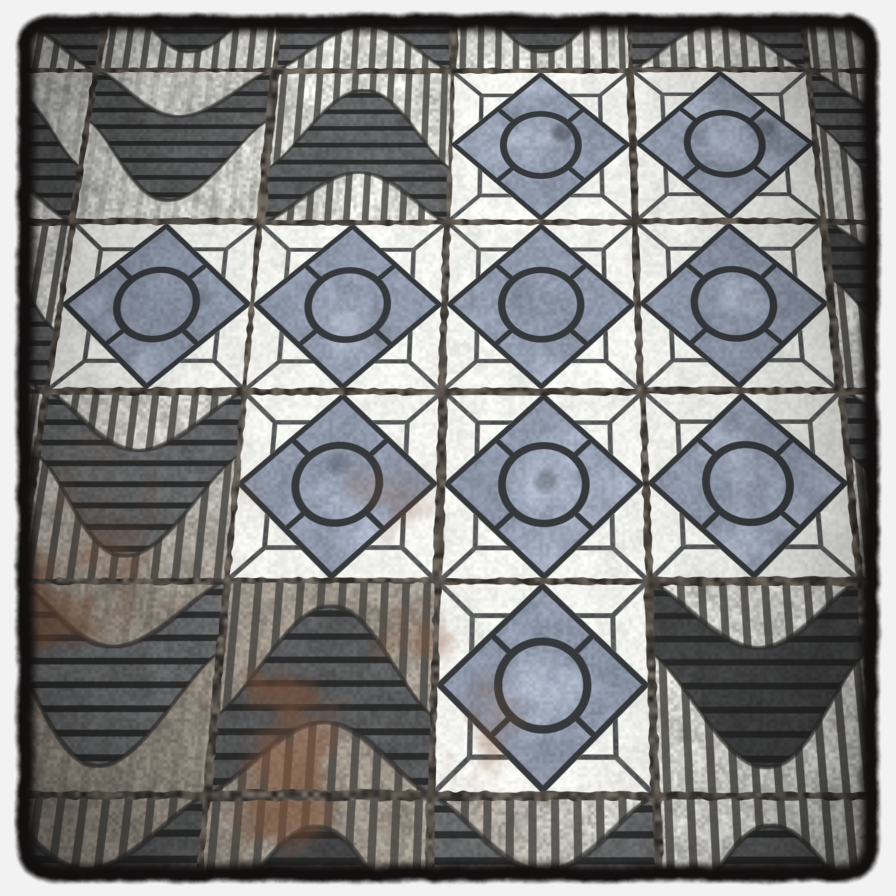
Give the GLSL for this pattern, as a WebGL 1 fragment shader.

```glsl
precision highp float;
uniform vec2 u_resolution;

float hash(vec2 p) {
  p = fract(p * vec2(0.1031, 0.1137));
  p += dot(p, p.yx + 33.33);
  return fract((p.x + p.y) * p.x * 17.0);
}

float noise(vec2 p) {
  vec2 i = floor(p), f = fract(p);
  f = f * f * (3.0 - 2.0 * f);
  return mix(mix(hash(i), hash(i + vec2(1, 0)), f.x),
             mix(hash(i + vec2(0, 1)), hash(i + vec2(1, 1)), f.x), f.y);
}

float fbm(vec2 p) {
  float sum = 0.0, amp = 0.53;
  for (int i = 0; i < 4; i++) {
    sum += amp * noise(p);
    p = p * 2.1 + 7.3;
    amp *= 0.5;
  }
  return sum;
}

float fill(float d, float aa) { return smoothstep(-aa, aa, -d); }

float segment(vec2 p, vec2 a, vec2 b) {
  vec2 d = b - a;
  return length(p - a - d * clamp(dot(p - a, d) / dot(d, d), 0.0, 1.0));
}

float roundBox(vec2 p, vec2 size, float r) {
  vec2 q = abs(p) - size + r;
  return length(max(q, 0.0)) + min(max(q.x, q.y), 0.0) - r;
}

float stripes(float x, float count, float width, float aa) {
  float d = abs(fract(x * count) - 0.5) / count;
  return fill(d - 0.5 * width / count, aa);
}

// Ground plane: x is the column, y the row counted downward, z the tile width
vec3 groundPlane(vec2 p) {
  float depth = p.y - 0.085;
  float width = 0.199 + 0.064 * depth;
  float col = 3.0 + (p.x - 0.505 + 0.03 * depth) / width;
  float row = 1.04 + 3.84 * (1.0 / 0.199 - 1.0 / width);
  return vec3(col, row, width);
}

// Stepped cluster of diamond tiles
bool isDiamond(vec2 id) {
  float first = id.y == 2.0 ? 1.0 : (id.y == 3.0 ? 2.0 : 3.0);
  float last = id.y == 4.0 ? 3.0 : 4.0;
  return id.y >= 1.0 && id.y <= 4.0 && id.x >= first && id.x <= last;
}

vec3 diamondTile(vec2 p, vec2 id, float grain, float aa) {
  vec2 a = abs(p);
  float diamond = (a.x + a.y - 0.475) * 0.707;
  vec3 white = vec3(0.90, 0.90, 0.885) * (0.9 + 0.2 * grain);
  vec3 blue = vec3(0.53, 0.565, 0.63) * (0.82 + 0.34 * grain);
  blue += 0.13 * smoothstep(0.5, 0.8, fbm(p * 2.5 + id * 9.0));
  // One soft stain per tile
  vec2 spot = vec2(hash(id + 3.0), hash(id + 8.0)) * 0.5 - 0.25;
  blue *= 1.0 - 0.3 * hash(id) * smoothstep(0.08, 0.03, length(p - spot));
  vec3 color = mix(white, blue, fill(diamond, aa));

  // Grooves: outline, ring, spokes and mitred corners
  float groove = min(abs(diamond), abs(length(p) - 0.205) - 0.005);
  groove = min(groove, segment(a, vec2(0.15), vec2(0.235)));
  float corner = segment(a, vec2(0.33), vec2(0.48));
  corner = min(corner, segment(a, vec2(0.15, 0.33), vec2(0.33)));
  corner = min(corner, segment(a, vec2(0.33, 0.15), vec2(0.33)));
  float ink = fill(groove - 0.014, aa);
  float wornInk = fill(corner - 0.012, aa) * (0.65 + 0.35 * grain);
  return mix(color, vec3(0.20, 0.21, 0.22), max(ink, wornInk));
}

vec3 waveTile(vec2 p, vec2 id, float grain, float dirt, float aa) {
  // Odd columns hang down, even ones arch up
  bool arch = mod(id.x, 2.0) < 0.5 && id != vec2(4.0);
  float y = arch ? 0.5 - p.y : 0.5 + p.y;
  float bowl = pow(0.5 + 0.5 * cos(6.2832 * clamp(p.x, -0.5, 0.5)), 0.7);
  float slope = 1.0 + 1.2 * abs(sin(6.2832 * p.x));
  float band = max(0.32 * bowl - y, y - 0.35 - 0.52 * bowl) / slope;
  bool worn = mod(id.y, 3.0) == 1.0 && id.x < 2.0;

  vec3 light = mix(vec3(0.80, 0.80, 0.78), vec3(0.56, 0.53, 0.49), dirt);
  light *= 0.7 + 0.6 * grain;
  float ribs = stripes(p.x + 0.5, 10.0, 0.36, aa) * (worn ? 0.15 : 0.85);
  light = mix(light, vec3(0.27, 0.265, 0.25), ribs);
  vec3 dark = vec3(1.0, 1.01, 1.02) * mix(0.25, 0.43, hash(id + 5.0));
  dark *= 0.75 + 0.5 * grain;
  dark = mix(dark, vec3(0.13), 0.85 * stripes(p.y + 0.5, 9.0, 0.28, aa));
  vec3 color = mix(light, dark, fill(band, aa));
  return mix(color, vec3(0.17), 0.7 * fill(abs(band) - 0.008, aa));
}

void main() {
  vec2 uv = gl_FragCoord.xy / u_resolution;
  vec2 p = vec2(uv.x, 1.0 - uv.y);
  float pixel = 1.0 / min(u_resolution.x, u_resolution.y);
  vec3 ground = groundPlane(p);
  float aa = pixel / ground.z;
  vec2 id = floor(ground.xy);
  vec2 jitter = vec2(hash(id + 11.0), hash(id + 17.0)) - 0.5;
  vec2 local = ground.xy - id - 0.5 + 0.015 * jitter;

  // Tiles with speckled wear
  float grain = 0.55 * fbm(p * 38.0) + 0.45 * noise(p * 260.0);
  float dirt = smoothstep(0.42, 0.72, p.y) * smoothstep(0.75, 0.4, p.x);
  vec3 color = isDiamond(id) ? diamondTile(local, id, grain, aa)
                             : waveTile(local, id, grain, dirt, aa);
  float rust = dirt * smoothstep(0.56, 0.75, fbm(p * 9.0 + 4.0));
  color = mix(color, vec3(0.46, 0.30, 0.21), 0.6 * rust);

  // Joints
  float edge = roundBox(local, vec2(0.482), 0.01) + 0.012 * (noise(p * 120.0) - 0.5);
  vec3 joint = mix(vec3(0.15, 0.14, 0.13), vec3(0.46, 0.43, 0.39), noise(p * 150.0));
  color = mix(joint, color, fill(edge, aa));

  // Side shading and ragged dark border on white
  vec2 q = p - 0.5;
  color *= 1.06 - 1.1 * dot(q, q) * smoothstep(0.1, 0.5, abs(q.x));
  float frame = roundBox(q, vec2(0.474, 0.477), 0.03) + 0.006 * (fbm(p * 45.0) - 0.5);
  color = mix(color, vec3(0.07, 0.06, 0.06), smoothstep(-0.02, -0.004, frame));
  color = mix(color, vec3(0.95), smoothstep(0.002, 0.011, frame));
  gl_FragColor = vec4(color, 1.0);
}
```
